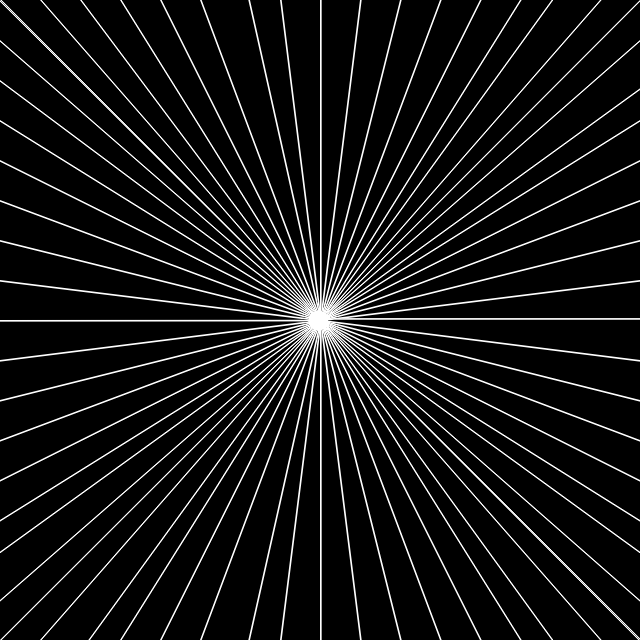
Write a WebGL 2 fragment shader that draws this background.

```glsl
#version 300 es
precision highp float;
// Thin white rays fanning from the centre to evenly spaced points on the border.

uniform vec2 u_resolution;
out vec4 fragColor;

const vec3 BACKGROUND = vec3(0.0);
const vec3 RAY_COLOR = vec3(1.0);
const vec2 HUB = vec2(0.5013, 0.5009);   // measured from the top left
const float STEPS = 16.0;                // divisions of each side
const float HALF_WIDTH = 0.0013;
const float NUDGE = 0.013;

// Coverage of a ray; width is measured across its minor axis.
float ray(vec2 p, vec2 start, vec2 end, float halfWidth, float pixel) {
    vec2 dir = end - start;
    vec2 rel = p - start;
    float across = abs(rel.x * dir.y - rel.y * dir.x) / max(abs(dir.x), abs(dir.y));
    float ahead = step(-halfWidth * length(dir), dot(rel, dir));
    return ahead * clamp((halfWidth - across) / pixel + 0.5, 0.0, 1.0);
}

// Position along a side; shifts select the third, seventh and fifteenth points.
float sidePoint(int i, vec3 shifts) {
    float offset = i == 2 ? shifts.x : i == 6 ? shifts.y : i == 14 ? -shifts.z : 0.0;
    return float(i) / STEPS + 0.0013 + NUDGE * offset;
}

// All rays between the hub and the four sides.
float rayFan(vec2 p, vec2 hub, float halfWidth, float pixel) {
    float cover = 0.0;
    for (int i = 0; i <= int(STEPS); i++) {
        vec2 top = vec2(sidePoint(i, vec3(0.0, 1.0, 1.0)), 0.0);
        vec2 bottom = vec2(sidePoint(i, vec3(1.0, 1.0, 1.0)), 1.0);
        vec2 left = vec2(0.0, sidePoint(i, vec3(0.0, 0.0, 1.0)));
        vec2 right = vec2(1.0, sidePoint(i, vec3(1.0, 0.0, 1.0)));
        vec2 rightStart = hub;
        // The level ray on the right sits slightly higher.
        if (i == 8) {
            right.y = hub.y - 0.0026;
            rightStart.y = right.y;
        }
        cover = max(cover, ray(p, hub, top, halfWidth, pixel));
        cover = max(cover, ray(p, hub, bottom, halfWidth, pixel));
        cover = max(cover, ray(p, hub, left, halfWidth, pixel));
        cover = max(cover, ray(p, rightStart, right, halfWidth, pixel));
    }
    return cover;
}

// Soft-edged disc that fills the crowded hub.
float disc(vec2 p, vec2 center, float radius, float pixel) {
    return clamp((radius - length(p - center)) / pixel + 0.5, 0.0, 1.0);
}

void main() {
    vec2 p = gl_FragCoord.xy / u_resolution;
    p.y = 1.0 - p.y;
    float pixel = 1.0 / min(u_resolution.x, u_resolution.y);

    float light = rayFan(p, HUB, HALF_WIDTH, pixel);
    light = max(light, disc(p, HUB - vec2(0.004, 0.0), 0.016, pixel));

    fragColor = vec4(mix(BACKGROUND, RAY_COLOR, light), 1.0);
}
```
